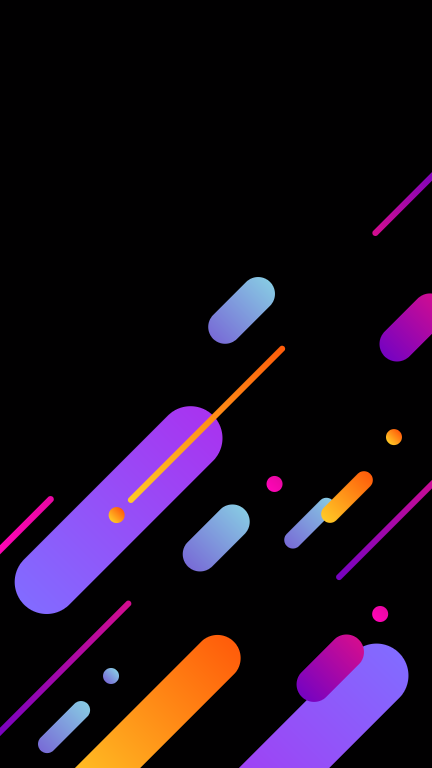
This background is drawn by a Shadertoy shader. Its source:

```glsl
// Diagonal capsules, thin streaks and dots float on black, each with a gradient.
// Every shape is a 45-degree capsule distance field, shaded along its own axis;
// shapes are grouped by palette and the groups are layered back to front.

#define CANVAS_WIDTH 100.0
#define BACKGROUND   vec3(0.003, 0.0, 0.003)
#define VIOLET_TAIL  vec3(0.51, 0.42, 1.00)
#define VIOLET_HEAD  vec3(0.66, 0.20, 0.94)
#define BLUE_TAIL    vec3(0.47, 0.42, 0.84)
#define BLUE_HEAD    vec3(0.53, 0.79, 0.89)
#define PURPLE_TAIL  vec3(0.46, 0.01, 0.76)
#define PURPLE_HEAD  vec3(0.83, 0.05, 0.56)
#define PINK_TAIL    vec3(1.00, 0.02, 0.72)
#define PINK_HEAD    vec3(0.91, 0.03, 0.64)
#define AMBER_TAIL   vec3(1.00, 0.79, 0.15)
#define AMBER_HEAD   vec3(1.00, 0.36, 0.04)

// Each capsule: tail x, tail y, diagonal reach (negative points down), radius
const vec4 violetShapes[2] = vec4[2](
    vec4(10.8, 43.05, 33.3, 7.4),
    vec4(87.15, 21.4, -33.3, 7.4));

const vec4 blueShapes[5] = vec4[5](
    vec4(52.1, 102.1, 7.65, 3.9),
    vec4(46.3, 49.5, 7.5, 4.0),
    vec4(67.8, 52.8, 7.75, 2.0),
    vec4(10.9, 5.55, 7.85, 2.1),
    vec4(25.7, 21.3, 0.0, 1.85));

const vec4 purpleShapes[5] = vec4[5](
    vec4(91.9, 98.15, 7.65, 4.05),
    vec4(72.7, 19.35, 7.5, 4.05),
    vec4(102.0, 138.95, -15.1, 0.7),
    vec4(78.5, 44.2, 24.0, 0.7),
    vec4(-1.2, 7.15, 30.9, 0.7));

const vec4 pinkShapes[3] = vec4[3](
    vec4(-1.2, 49.3, 12.9, 0.75),
    vec4(63.55, 65.75, 0.0, 1.85),
    vec4(88.0, 35.65, 0.0, 1.85));

const vec4 amberShapes[5] = vec4[5](
    vec4(30.3, 62.05, 35.0, 0.7),
    vec4(20.0, -4.9, 30.35, 5.35),
    vec4(76.4, 58.8, 7.85, 2.05),
    vec4(91.2, 76.6, 0.0, 1.85),
    vec4(27.0, 58.55, 0.0, 1.85));

// Blend one gradient capsule over the colour below it
vec3 paintCapsule(vec3 below, vec2 p, vec4 shape, vec3 tailColor, vec3 headColor, float pixel)
{
    vec2 axis = vec2(shape.z < 0.0 ? -1.0 : 1.0) * sqrt(0.5);
    float len = abs(shape.z) * sqrt(2.0);
    vec2 q = p - shape.xy;
    float along = dot(q, axis);
    float dist = length(q - axis * clamp(along, 0.0, len)) - shape.w;

    // The gradient spans the round caps too
    float t = clamp((along + shape.w) / (len + 2.0 * shape.w), 0.0, 1.0);
    float coverage = clamp(0.5 - dist / pixel, 0.0, 1.0);
    return mix(below, mix(tailColor, headColor, t), coverage);
}

void mainImage(out vec4 fragColor, in vec2 fragCoord)
{
    float pixel = CANVAS_WIDTH / iResolution.x;
    vec2 p = fragCoord * pixel;
    vec3 color = BACKGROUND;

    // Large bars at the back
    for (int i = 0; i < violetShapes.length(); i++)
        color = paintCapsule(color, p, violetShapes[i], VIOLET_TAIL, VIOLET_HEAD, pixel);

    // Short pills
    for (int i = 0; i < blueShapes.length(); i++)
        color = paintCapsule(color, p, blueShapes[i], BLUE_TAIL, BLUE_HEAD, pixel);

    // Pills and long streaks
    for (int i = 0; i < purpleShapes.length(); i++)
        color = paintCapsule(color, p, purpleShapes[i], PURPLE_TAIL, PURPLE_HEAD, pixel);

    // Bright accents
    for (int i = 0; i < pinkShapes.length(); i++)
        color = paintCapsule(color, p, pinkShapes[i], PINK_TAIL, PINK_HEAD, pixel);

    // Warm shapes in front
    for (int i = 0; i < amberShapes.length(); i++)
        color = paintCapsule(color, p, amberShapes[i], AMBER_TAIL, AMBER_HEAD, pixel);

    fragColor = vec4(color, 1.0);
}
```
